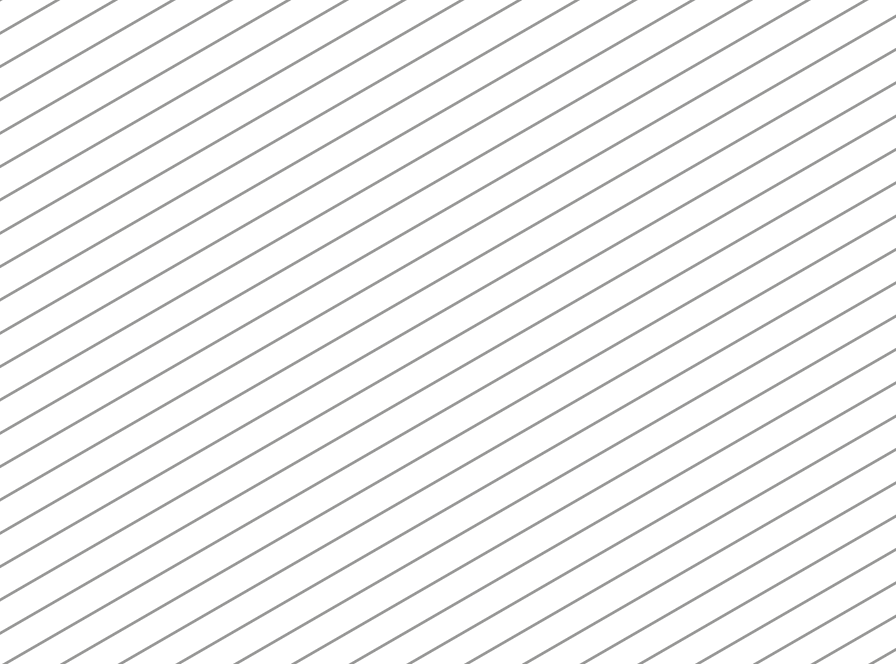
Reproduce this pattern procedurally as a Shadertoy shader.

```glsl
// Thin grey parallel lines rising at thirty degrees on white.
#define LINES_PER_HEIGHT 23.0   // periods per canvas height, across the lines
#define LINE_WIDTH 0.0041       // fraction of canvas height
#define RISE_ANGLE radians(30.0)
#define PAPER vec3(1.0)
#define INK vec3(0.590, 0.590, 0.586)

// Distance to the nearest line centre, with one line through the origin.
float stripeDistance(vec2 p, float period) {
    float across = dot(p, vec2(sin(RISE_ANGLE), -cos(RISE_ANGLE)));
    return abs(fract(across / period + 0.5) - 0.5) * period;
}

void mainImage(out vec4 fragColor, in vec2 fragCoord) {
    // Height units, measured from the upper left corner
    float pixel = 1.0 / iResolution.y;
    vec2 p = (fragCoord - vec2(0.0, iResolution.y)) * pixel;

    // Antialiased line coverage
    float d = stripeDistance(p, 1.0 / LINES_PER_HEIGHT) - 0.5 * LINE_WIDTH;
    float coverage = clamp(0.5 - d / pixel, 0.0, 1.0);

    fragColor = vec4(mix(PAPER, INK, coverage), 1.0);
}
```
